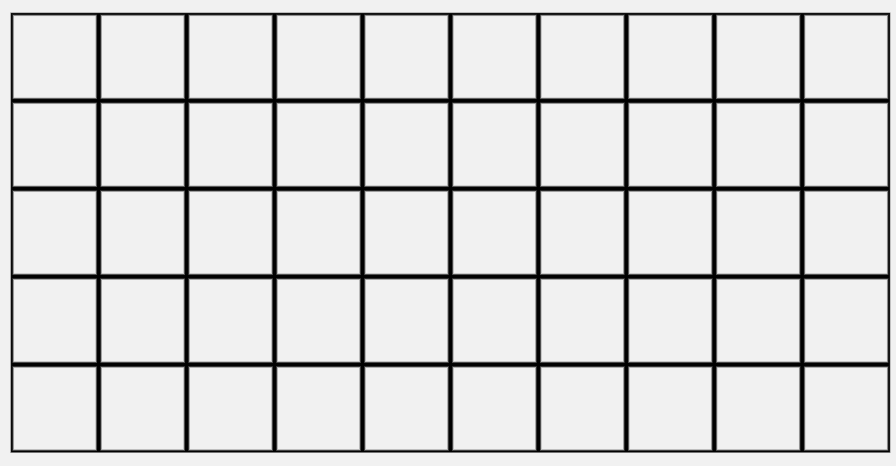
Give the GLSL for this pattern, as a Shadertoy shader.

```glsl
// Distance from p to the nearest edge of its unit cell, per axis
vec2 cellEdgeDistance(vec2 p) {
    return abs(p - round(p));
}

// Signed distance to a box spanning the origin to size
float boxDistance(vec2 p, vec2 size) {
    vec2 q = abs(p - 0.5 * size) - 0.5 * size;
    return length(max(q, 0.0)) + min(max(q.x, q.y), 0.0);
}

void mainImage(out vec4 fragColor, in vec2 fragCoord) {
    float pixel = 1.0 / iResolution.y;
    float pitch = 0.1887;

    // Grid space: one unit per cell, ten across and five down
    vec2 cell = (fragCoord * pixel - vec2(0.0231, 0.0289)) / pitch;

    // Soft rules centred on the cell edges
    vec2 toEdge = cellEdgeDistance(cell) * pitch;
    float softness = max(0.0030, 0.7 * pixel);
    float rule = 1.0 - smoothstep(0.0053 - softness, 0.0053 + softness, min(toEdge.x, toEdge.y));

    // The outer frame keeps only the inner half of its rule
    float outside = boxDistance(cell, vec2(10.0, 5.0)) * pitch;
    float rim = max(0.0020, 0.6 * pixel);
    rule *= 1.0 - smoothstep(-rim, rim, outside);

    vec3 paper = vec3(0.945);
    vec3 ink = vec3(0.005);
    fragColor = vec4(mix(paper, ink, rule), 1.0);
}
```
